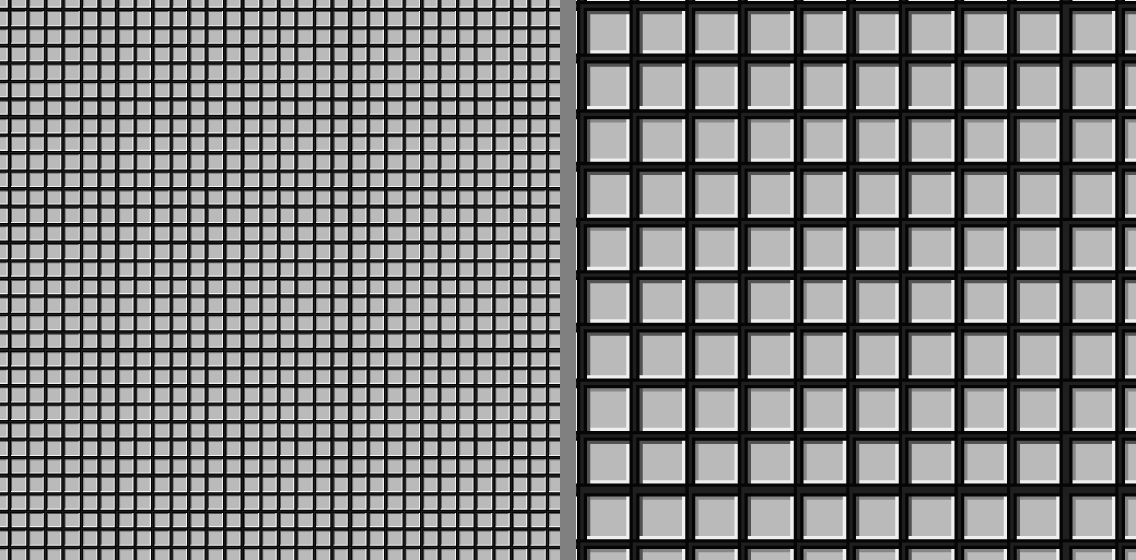
Left: the whole. Right: its middle third, enlarged.
Write a WebGL 1 fragment shader that draws this pattern.

```glsl
precision highp float;

uniform vec2 u_resolution;

const float SAMPLES_ACROSS = 512.0;
const float STEPS_ACROSS = 1000.0;
const float STEPS_PER_CELL = 32.0;
const float CELL_START = 14.0;
const float GAP_WIDTH = 6.0;
const float BEVEL_WIDTH = 2.0;

const vec3 GAP_BLACK = vec3(0.02);
const vec3 HAIRLINE_GRAY = vec3(0.12);
const vec3 SHADOW_DARK = vec3(0.32);
const vec3 SHADOW_MID = vec3(0.53);
const vec3 FACE_GRAY = vec3(0.73);
const vec3 HIGHLIGHT = vec3(0.94);

// Coarse samples of fine steps: some steps are skipped, so edges vary
vec2 sampledStep(vec2 uv) {
  vec2 snapped = (floor(uv * SAMPLES_ACROSS) + 0.5) / SAMPLES_ACROSS;
  return floor(snapped * STEPS_ACROSS);
}

// 1 where from <= position < to, for whole-numbered positions
float inRange(float position, float from, float to) {
  return step(from - 0.5, position) * (1.0 - step(to - 0.5, position));
}

// Gap, thin line, shadowed top and left, face, bright bottom and right
vec3 bevelTile(vec2 cell) {
  float fromTopLeft = min(cell.x, cell.y);
  float shadowDepth = fromTopLeft - GAP_WIDTH;
  float lightDepth = STEPS_PER_CELL - 1.0 - max(cell.x, cell.y);

  // Shadow in two tones, then a highlight with mitred corners
  vec3 tile = mix(FACE_GRAY, SHADOW_MID, inRange(shadowDepth, 1.0, 2.0));
  tile = mix(tile, SHADOW_DARK, inRange(shadowDepth, 0.0, 1.0));
  float lit = inRange(lightDepth, 0.0, BEVEL_WIDTH);
  lit *= step(lightDepth - 0.5, shadowDepth);
  tile = mix(tile, HIGHLIGHT, lit);

  // Black gap with a gray line along its middle
  vec3 gap = mix(GAP_BLACK, HAIRLINE_GRAY, inRange(fromTopLeft, 2.0, 4.0));
  return mix(gap, tile, step(-0.5, shadowDepth));
}

// Pattern color at a canvas position measured from the top left
vec3 tileGrid(vec2 uv) {
  vec2 cell = mod(sampledStep(uv) - CELL_START, STEPS_PER_CELL);
  return bevelTile(cell);
}

void main() {
  // Average a 4 by 4 set of positions to smooth the edges
  vec3 color = vec3(0.0);
  for (int row = 0; row < 4; row++) {
    for (int column = 0; column < 4; column++) {
      vec2 offset = (vec2(float(column), float(row)) + 0.5) / 4.0 - 0.5;
      vec2 uv = (gl_FragCoord.xy + offset) / u_resolution;
      color += tileGrid(vec2(uv.x, 1.0 - uv.y));
    }
  }
  gl_FragColor = vec4(color / 16.0, 1.0);
}
```
